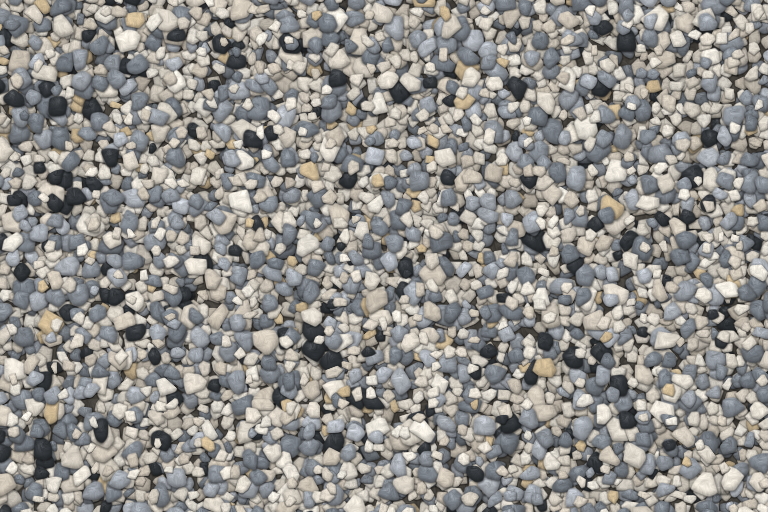
Write a WebGL 1 fragment shader that draws this texture.

```glsl
precision highp float;
// Draws a bed of mixed gravel: smooth grey pebbles among angular cream chips.

uniform vec2 u_resolution;

const vec3 GAP_COLOR   = vec3(0.27, 0.255, 0.235);
const vec3 SLATE_DARK  = vec3(0.20, 0.215, 0.23);
const vec3 SLATE_MID   = vec3(0.46, 0.485, 0.515);
const vec3 SLATE_LIGHT = vec3(0.73, 0.75, 0.78);
const vec3 CREAM_DEEP  = vec3(0.83, 0.79, 0.73);
const vec3 CREAM_PALE  = vec3(0.97, 0.95, 0.91);
const vec3 AMBER       = vec3(0.84, 0.74, 0.57);
const vec2 LIGHT_DIR   = vec2(-0.34, 0.94);
const float DARK_SHARE  = 0.14;   // part of the slate pebbles that is near black
const float AMBER_SHARE = 0.05;   // part of the cream chips that is stained
const float JITTER      = 0.55;   // scatter of stones inside their cells
const float SHADOW      = 0.58;   // strength of the contact shadow
const float SIDES       = 6.0;
const float TAU         = 6.28318;

vec3 hash3(vec2 p) {
  vec3 q = fract(vec3(p.xyx) * vec3(0.1031, 0.1030, 0.0973));
  q += dot(q, q.yxz + 33.33);
  return fract((q.xxy + q.yzz) * q.zyx);
}

// Layered sines, warped by each other: mineral mottling in about -1..1.
float mottle(vec2 p) {
  float sum = 0.0;
  float amp = 0.5;
  for (int i = 0; i < 4; i++) {
    p = mat2(0.8, 0.6, -0.6, 0.8) * p * 1.7 + 1.3;
    p += 0.7 * sin(p.yx * 1.3);
    sum += amp * sin(p.x) * sin(p.y);
    amp *= 0.75;
  }
  return sum;
}

// Soft polygon: xy = outward direction, z = distance scaled to 1 at the rim.
vec3 stoneShape(vec2 p, vec2 seed, float sharpness) {
  vec3 trait = hash3(seed + 71.0);
  float total = pow(length(p) / 1.25, sharpness);
  vec2 outward = p * 0.001;
  for (float k = 0.0; k < SIDES; k++) {
    vec3 h = hash3(seed + 13.7 * (k + 1.0));
    float angle = TAU * (k + 0.8 * h.x + trait.x) / SIDES;
    float stretch = 1.0 + 0.32 * trait.y * cos(2.0 * (angle - TAU * trait.z));
    float reach = mix(0.72, 1.08, h.y) * stretch;
    vec2 side = vec2(cos(angle), sin(angle));
    float x = max(dot(p, side) / reach, 0.0001);
    float w = pow(x, sharpness - 1.0);
    total += w * x;
    outward += side * w;
  }
  return vec3(outward / max(length(outward), 0.00001), pow(total, 1.0 / sharpness));
}

vec3 stoneColor(float isSlate, vec3 pick) {
  vec3 slate = mix(SLATE_MID, SLATE_LIGHT, pick.x * pick.x);
  slate = mix(slate, SLATE_DARK, step(pick.y, DARK_SHARE));
  vec3 cream = mix(CREAM_DEEP, CREAM_PALE, pick.x);
  cream = mix(cream, AMBER, step(pick.y, AMBER_SHARE) * 0.8);
  return mix(cream, slate, isSlate);
}

// Lays one scatter of stones over the colour so far.
void layStones(inout vec3 color, vec2 uv, float cells, float radius,
               float presence, float slateShare, float depthTone) {
  vec2 grid = uv * cells + cells * 0.37;
  vec2 home = floor(grid);
  float pixel = cells / (radius * u_resolution.y);
  for (int j = -1; j <= 1; j++) {
    for (int i = -1; i <= 1; i++) {
      vec2 cell = home + vec2(float(i), float(j));
      vec2 seed = cell + cells * 3.1;
      vec3 place = hash3(seed);
      vec3 kind = hash3(seed + 41.0);
      if (place.z > presence) continue;
      float size = radius * mix(0.74, 1.12, kind.y);
      vec2 p = (grid - cell - 0.5 - JITTER * (place.xy - 0.5)) / size;
      if (dot(p, p) > 3.0) continue;

      float isSlate = step(kind.x, slateShare);
      vec3 shape = stoneShape(p, seed, mix(15.0, 8.0, isSlate));
      float d = shape.z;
      float facing = dot(shape.xy, LIGHT_DIR);

      // Contact shadow, heavier on the side away from the light
      float away = 0.62 - 0.38 * facing;
      color *= 1.0 - SHADOW * away * (1.0 - smoothstep(0.9, 1.32, d));

      // Domed body with mottling and a soft wet sheen
      float slope = smoothstep(0.3, 1.05, d);
      float light = 0.97 + 0.14 * slope * facing - 0.17 * slope * slope;
      light += 0.08 * (kind.z - 0.5);
      float grain = mottle(p * 2.2 + kind.xy * 40.0);
      vec3 body = stoneColor(isSlate, hash3(seed + 97.0));
      body *= depthTone * light * (1.0 + 0.09 * grain);
      vec2 glint = p - 0.4 * LIGHT_DIR;
      body += isSlate * 0.09 * exp(-5.0 * dot(glint, glint)) * (0.7 + grain);
      color = mix(color, body, 1.0 - smoothstep(1.0 - pixel, 1.0 + pixel, d));
    }
  }
}

void main() {
  vec2 uv = gl_FragCoord.xy / u_resolution.y;
  vec3 color = GAP_COLOR * (1.0 + 0.25 * mottle(uv * 60.0));
  // Small chips pack the bed, larger stones rest on them
  layStones(color, uv, 36.0, 0.64, 1.0, 0.35, 0.86);
  layStones(color, uv, 41.0, 0.57, 0.75, 0.18, 0.95);
  layStones(color, uv, 23.0, 0.50, 0.52, 0.88, 0.98);
  layStones(color, uv, 22.0, 0.50, 0.20, 0.08, 1.0);
  layStones(color, uv, 26.0, 0.50, 0.32, 0.82, 1.0);
  layStones(color, uv, 39.0, 0.48, 0.17, 0.10, 1.0);
  gl_FragColor = vec4(clamp(color, 0.0, 1.0), 1.0);
}
```
